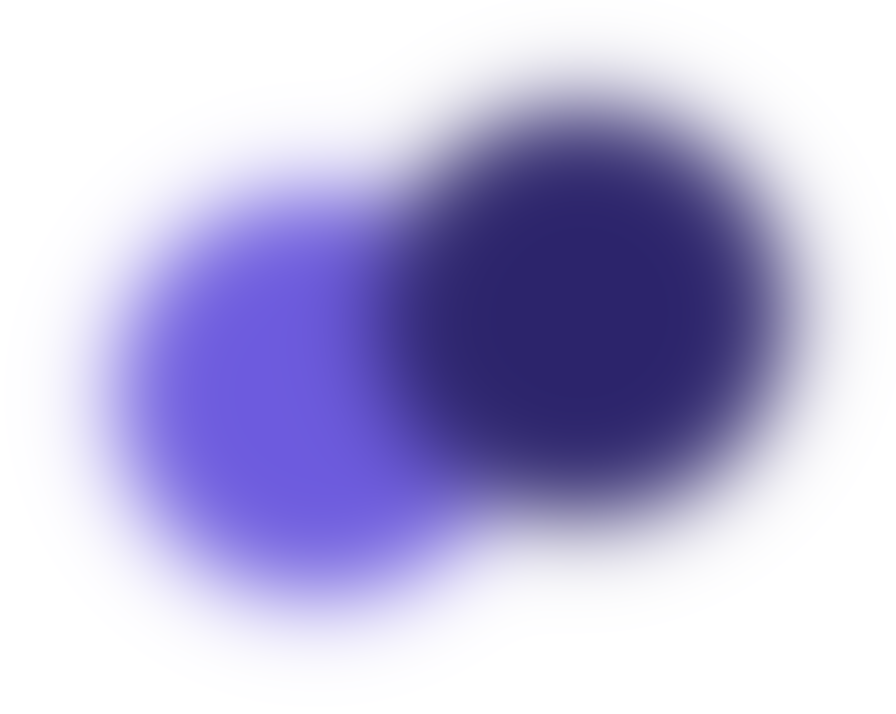
Give the GLSL for this background, as a Shadertoy shader.

```glsl
// Two softly blurred discs, violet behind deep indigo, on a white ground.

// Coverage of a blurred disc: a Gaussian edge, using a tanh fit of the error function
float blurredDisc(vec2 p, vec2 center, float radius, float blur) {
    float t = clamp((length(p - center) - radius) / blur, -4.0, 4.0);
    return 0.5 - 0.5 * tanh(t * (0.7979 + 0.0357 * t * t));
}

void mainImage(out vec4 fragColor, in vec2 fragCoord) {
    // Centered coordinates, in units of the canvas height
    vec2 p = (fragCoord - 0.5 * iResolution.xy) / iResolution.y;

    vec3 white = vec3(1.0);
    vec3 violet = vec3(0.427, 0.357, 0.870);
    vec3 indigo = vec3(0.172, 0.141, 0.420);

    // Back disc, then front disc
    vec3 color = mix(white, violet, blurredDisc(p, vec2(-0.183, -0.052), 0.278, 0.059));
    color = mix(color, indigo, blurredDisc(p, vec2(0.189, 0.062), 0.283, 0.059));

    fragColor = vec4(color, 1.0);
}
```
